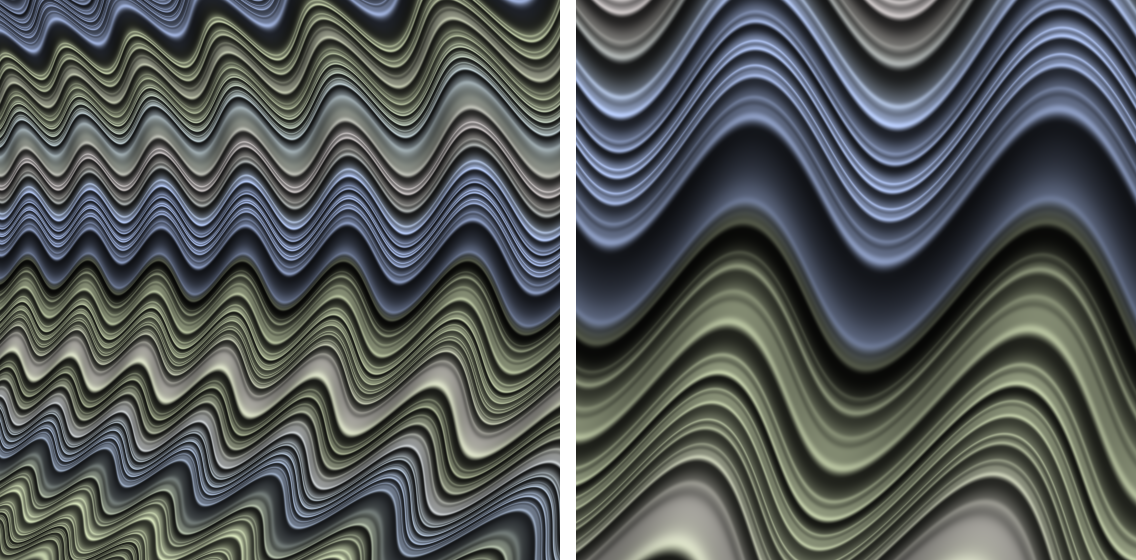
Left, the full canvas; right, a detail of the centre.
Give the GLSL for this background, as a WebGL 1 fragment shader.

```glsl
precision highp float;
uniform vec2 u_resolution;

#define WAVES 18.9          // crest density of the receding plane
#define WAVE_DEPTH 1.328    // distance to the vanishing edge of the waves
#define WAVE_START 13.76    // phase that places the first crest
#define WAVE_HEIGHT 0.245   // amplitude relative to wavelength
#define RIDGE_DEPTH 2.066   // distance to the vanishing point of the ridges
#define RIDGE_LEVEL 0.616   // height at which ridges run level
#define RIDGES 86.0         // ridges per unit of the fanned coordinate
#define GROOVE 0.09         // darkest groove tone
#define BLUE_TINT vec3(0.87, 0.97, 1.20)
#define GREEN_TINT vec3(1.00, 1.06, 0.87)
#define ROSE_TINT vec3(1.03, 1.00, 1.00)

const float TAU = 6.2831853;

float hash(float n) {
  return fract(sin(n * 12.99 + 4.1) * 4375.85);
}

float bump(float x, float center, float width) {
  float d = (x - center) / width;
  return exp(-d * d);
}

// Tone at the boundary below a ridge: mostly deep, sometimes shallow
float grooveTone(float id) {
  float h = hash(id + 31.0);
  return GROOVE + 0.20 * h * h;
}

// One ridge: sharp lit lower lip, soft body, fade into the groove above
float ridgeTone(float q) {
  float id = floor(q);
  float t = q - id;
  float body = 0.43 + 0.16 * hash(id);
  float fade = smoothstep(0.25 + 0.25 * hash(id + 7.0), 0.98, t);
  float tone = mix(body, grooveTone(id + 1.0), fade);
  tone = mix(grooveTone(id), tone, smoothstep(0.0, 0.16, t));
  tone += 0.20 * bump(t, 0.16, 0.07);
  float thread = 0.42 + 0.28 * hash(id + 17.0);
  tone += (0.06 + 0.18 * hash(id + 53.0)) * bump(t, thread, 0.05);
  return tone - 0.10 * bump(t, thread - 0.13, 0.06);
}

// Broad colour strata following the ridges
vec3 strataTint(float v) {
  float blue = smoothstep(0.130, 0.145, v);
  blue += 0.55 * bump(v, 0.065, 0.014);
  blue += smoothstep(-0.049, -0.043, v) * (1.0 - smoothstep(0.005, 0.03, v));
  blue += 0.8 * bump(v, -0.193, 0.024);
  float rose = bump(v, 0.034, 0.016) + 0.8 * bump(v, -0.116, 0.012);
  rose += 0.7 * bump(v, -0.165, 0.012) + 0.4 * bump(v, 0.105, 0.008);
  vec3 tint = mix(GREEN_TINT, ROSE_TINT, clamp(rose, 0.0, 1.0));
  return mix(tint, BLUE_TINT, clamp(blue, 0.0, 1.0));
}

vec3 wavyRelief(vec2 p) {
  // Waves widen to the right and lean away from the middle
  float depth = p.x + WAVE_DEPTH;
  float w = (0.5 - p.y) / depth;
  float lean = 1.6 * w + 9.5 * w * w;
  float phase = TAU * (WAVE_START - WAVES / depth + lean);
  float amplitude = WAVE_HEIGHT * depth * depth / WAVES;

  // Fanned coordinate, constant along each ridge
  float h = p.y - amplitude * cos(phase);
  float v = (h - RIDGE_LEVEL) / (p.x + RIDGE_DEPTH);

  // Uneven ridge widths
  float q = v * RIDGES + 0.55 * sin(v * 71.0) + 0.30 * sin(v * 143.0 + 1.3);
  float tone = ridgeTone(q);

  // Wide shadows between strata, and light from the upper right
  tone *= 1.0 - 0.72 * bump(v, -0.052, 0.007);
  tone *= 1.0 - 0.45 * bump(v, 0.133, 0.005);
  tone *= 0.95 + 0.11 * cos(2.0 * phase) + 0.09 * sin(phase);
  tone *= 0.97 + 0.07 * sin(v * 97.0 + 0.6);
  return tone * strataTint(v);
}

void main() {
  // Four samples smooth the narrow ridges
  vec3 color = vec3(0.0);
  for (int j = 0; j < 2; j++) {
    for (int i = 0; i < 2; i++) {
      vec2 offset = vec2(float(i), float(j)) * 0.5 - 0.25;
      color += wavyRelief((gl_FragCoord.xy + offset) / u_resolution);
    }
  }
  gl_FragColor = vec4(color * 0.25, 1.0);
}
```
